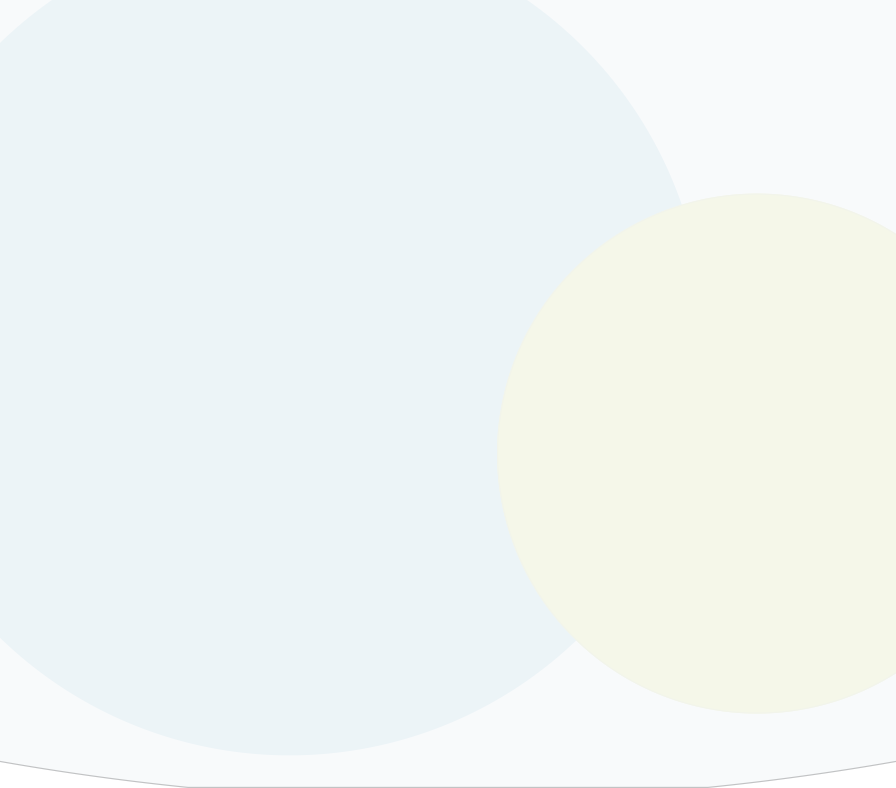
Write a Shadertoy shader that draws this background.

```glsl
const vec3 PAPER = vec3(1.0);
const vec3 PANEL = vec3(0.973, 0.980, 0.985);
const vec3 OUTLINE = vec3(0.76, 0.765, 0.77);
const vec3 BLUE = vec3(0.925, 0.955, 0.969);
const vec3 CREAM = vec3(0.960, 0.969, 0.912);
const vec3 CREAM_RIM = vec3(0.948, 0.957, 0.922);

float circleDistance(vec2 p, vec2 center, float radius) {
    return length(p - center) - radius;
}

// Coverage of the inside of a shape, softened over one pixel
float fillMask(float dist, float pixel) {
    return clamp(0.5 - dist / pixel, 0.0, 1.0);
}

// Coverage of a thin band just inside the edge
float rimMask(float dist, float width, float pixel) {
    return fillMask(dist, pixel) - fillMask(dist + width, pixel);
}

void mainImage(out vec4 fragColor, in vec2 fragCoord) {
    vec2 p = fragCoord / iResolution.y;
    float pixel = 1.0 / iResolution.y;
    float aspect = iResolution.x / iResolution.y;
    float lineWidth = 0.0015;

    // Panel with a broad curved base, cut flat at the bottom
    float bowl = circleDistance(p, vec2(0.5 * aspect, 3.2686), 3.2852);
    float panel = max(bowl, -p.y);
    vec3 color = mix(PAPER, PANEL, fillMask(panel, pixel));
    color = mix(color, OUTLINE, rimMask(panel, lineWidth, pixel));

    // Large pale blue disc
    float blueDisc = circleDistance(p, vec2(0.3674, 0.5681), 0.5267);
    color = mix(color, BLUE, fillMask(blueDisc, pixel));

    // Cream disc in front, with a faint rim
    float creamDisc = circleDistance(p, vec2(0.9607, 0.4244), 0.3300);
    color = mix(color, CREAM, fillMask(creamDisc, pixel));
    color = mix(color, CREAM_RIM, rimMask(creamDisc, lineWidth, pixel));

    fragColor = vec4(color, 1.0);
}
```
